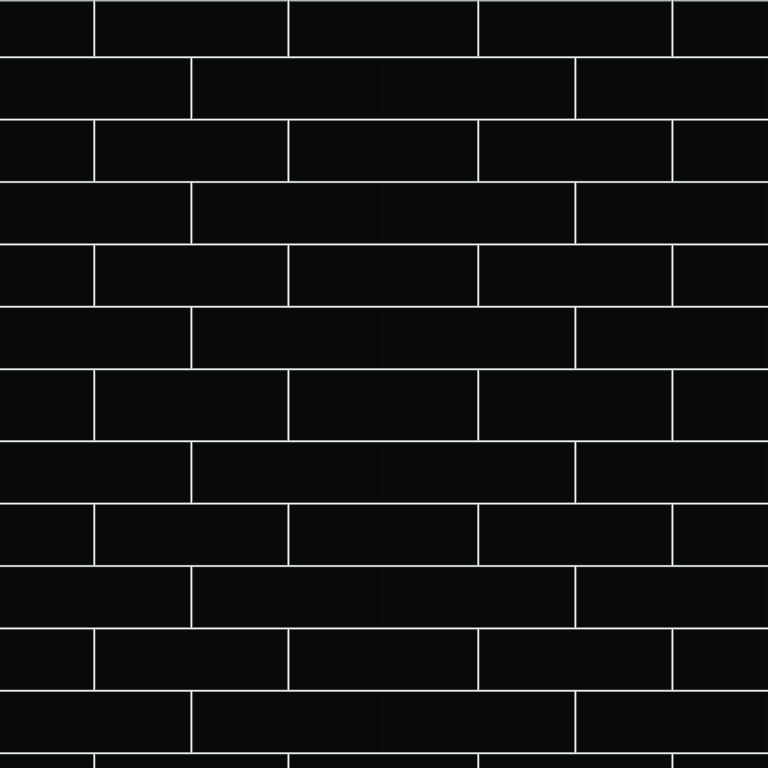
Give the GLSL for this pattern, as a three.js fragment shader.

```glsl
// Black running-bond brick tiles with thin pale grout lines and one taller course per repeat.
varying vec2 vUv;

const vec3 TILE_COLOR = vec3(0.027, 0.035, 0.039);
const vec3 GROUT_COLOR = vec3(0.95, 0.96, 0.96);
const float REPEATS = 2.0;         // repeats across and up
const float COURSES = 6.0;         // courses per repeat, the last one taller
const float COURSE_PITCH = 0.1625; // regular course height, in repeats
const float FIRST_BED = 0.0385;    // height of the lowest bed joint, in repeats
const float LONG_JOINT = 0.4984;   // single joint of the long-tile courses
const vec2 SHORT_JOINTS = vec2(0.2454, 0.7511); // joints of the short-tile courses
const float GROUT_WIDTH = 0.0024;  // in canvas units
const float HAIRLINE_WIDTH = 0.0015; // thin bed joint, once per canvas
const float HAIRLINE_HEIGHT = 0.999;
const float FAINT_JOINT = 0.015;   // strength of the closed joint in long tiles
const float SOFTNESS = 1.35;       // edge filter width, in pixels

// Distance to a position that recurs once per unit.
float wrappedDistance(float x, float center) {
  return abs(fract(x - center + 0.5) - 0.5);
}

// Share of the filter footprint that is covered by a line.
float lineCoverage(float dist, float width, float footprint) {
  float near = max(dist - 0.5 * footprint, -0.5 * width);
  float far = min(dist + 0.5 * footprint, 0.5 * width);
  return clamp((far - near) / footprint, 0.0, 1.0);
}

void main() {
  vec2 footprint = max(fwidth(vUv) * SOFTNESS, vec2(1e-5));
  vec2 cell = vUv * REPEATS;

  // Courses and their bed joints
  float height = fract(cell.y - FIRST_BED);
  float course = min(floor(height / COURSE_PITCH), COURSES - 1.0);
  float bottom = course * COURSE_PITCH;
  float top = course < COURSES - 1.5 ? bottom + COURSE_PITCH : 1.0;
  float bedDistance = min(height - bottom, top - height);
  float bed = lineCoverage(bedDistance / REPEATS, GROUT_WIDTH, footprint.y);
  float hairline = lineCoverage(wrappedDistance(vUv.y, HAIRLINE_HEIGHT),
                                HAIRLINE_WIDTH, footprint.y);

  // Upright joints alternate between long and short tiles
  float shortDistance = min(wrappedDistance(cell.x, SHORT_JOINTS.x),
                            wrappedDistance(cell.x, SHORT_JOINTS.y));
  float longDistance = wrappedDistance(cell.x, LONG_JOINT);
  bool shortTiles = mod(course, 2.0) > 0.5;
  float jointDistance = shortTiles ? shortDistance : longDistance;
  float joint = lineCoverage(jointDistance / REPEATS, GROUT_WIDTH, footprint.x);

  // Barely visible closed joint halfway along each long tile
  float closedDistance = wrappedDistance(cell.x, LONG_JOINT + 0.5);
  float closed = shortTiles ? 0.0 : FAINT_JOINT
    * lineCoverage(closedDistance / REPEATS, GROUT_WIDTH, footprint.x);

  float grout = max(max(bed, hairline), max(joint, closed));
  gl_FragColor = vec4(mix(TILE_COLOR, GROUT_COLOR, grout), 1.0);
}
```
